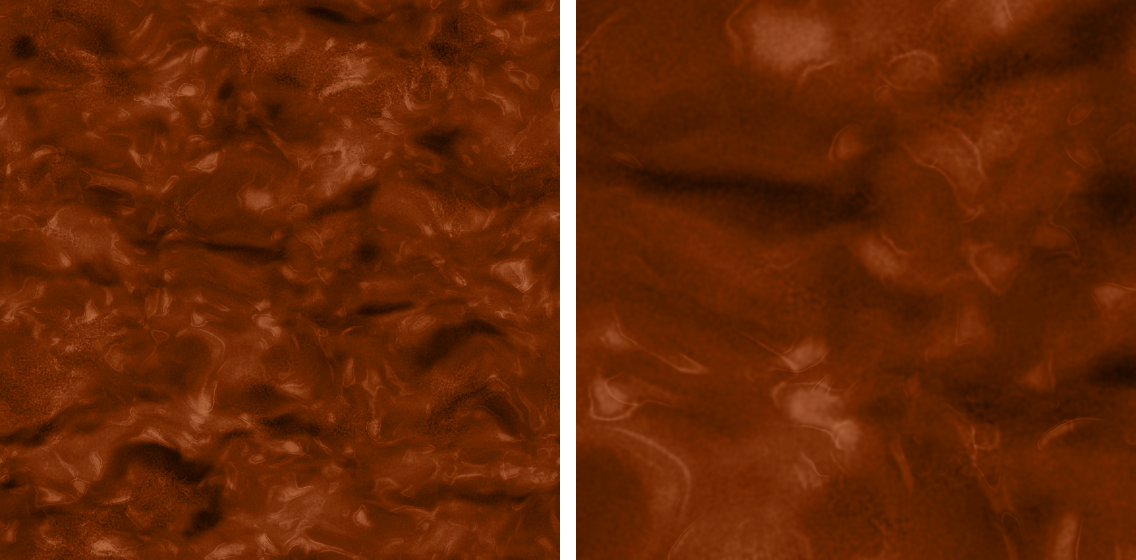
Left: the whole. Right: its middle third, enlarged.
Reproduce this texture procedurally as a three.js fragment shader.

```glsl
varying vec2 vUv;

const vec3 PIT    = vec3(0.07, 0.02, 0.00);
const vec3 SHADOW = vec3(0.20, 0.07, 0.00);
const vec3 UMBER  = vec3(0.29, 0.10, 0.00);
const vec3 BROWN  = vec3(0.36, 0.13, 0.00);
const vec3 RUST   = vec3(0.44, 0.15, 0.00);
const vec3 COPPER = vec3(0.50, 0.20, 0.04);
const vec3 SHEEN  = vec3(0.58, 0.28, 0.13);
const vec3 GLINT  = vec3(0.68, 0.38, 0.21);

vec2 hash22(vec2 p) {
  vec3 q = fract(p.xyx * vec3(0.1031, 0.1030, 0.0973));
  q += dot(q, q.yzx + 33.33);
  return fract((q.xx + q.yz) * q.zy);
}

float cornerSlope(vec2 cell, vec2 offset, vec2 f, vec2 period, float seed) {
  vec2 slope = hash22(mod(cell + offset, period) + seed) * 2.0 - 1.0;
  return dot(slope, f - offset);
}

// Gradient noise that wraps after a whole number of cells
float noise(vec2 uv, vec2 period, float seed) {
  vec2 p = uv * period;
  vec2 cell = floor(p);
  vec2 f = p - cell;
  vec2 w = f * f * f * (f * (f * 6.0 - 15.0) + 10.0);
  float a = cornerSlope(cell, vec2(0.0, 0.0), f, period, seed);
  float b = cornerSlope(cell, vec2(1.0, 0.0), f, period, seed);
  float c = cornerSlope(cell, vec2(0.0, 1.0), f, period, seed);
  float d = cornerSlope(cell, vec2(1.0, 1.0), f, period, seed);
  return mix(mix(a, b, w.x), mix(c, d, w.x), w.y);
}

float fbm(vec2 uv, vec2 period, float gain, float seed) {
  float sum = 0.0;
  float amplitude = 1.0;
  for (int i = 0; i < 5; i++) {
    sum += amplitude * noise(uv, period, seed + float(i) * 17.0);
    period *= 2.0;
    amplitude *= gain;
  }
  return sum;
}

vec2 warp(vec2 uv, vec2 period, float amount, float seed) {
  return uv + amount * vec2(fbm(uv, period, 0.35, seed),
                            fbm(uv, period, 0.35, seed + 131.0));
}

// Thin crest along one level of a noise field
float crest(float field, float level, float width) {
  float d = (field - level) / width;
  return exp(-d * d);
}

// Glossy folds: small bright bodies with short broken rims
float folds(vec2 uv, vec2 period, float seed) {
  float field = noise(uv, period, seed);
  float breakup = smoothstep(0.0, 0.24, noise(uv, floor(period * 0.8), seed + 53.0));
  float body = smoothstep(0.10, 0.36, field);
  float rim = crest(field, 0.12, 0.04) * breakup;
  return 2.0 * body * (0.25 + breakup) + 1.7 * rim;
}

vec3 ramp(float tone) {
  vec3 color = mix(PIT, SHADOW, clamp(tone * 0.6 + 1.0, 0.0, 1.0));
  color = mix(color, UMBER, clamp(tone, 0.0, 1.0));
  color = mix(color, BROWN, clamp(tone - 1.0, 0.0, 1.0));
  color = mix(color, RUST, clamp(tone - 2.0, 0.0, 1.0));
  color = mix(color, COPPER, clamp(tone - 3.0, 0.0, 1.0));
  color = mix(color, SHEEN, clamp(tone - 4.0, 0.0, 1.0));
  return mix(color, GLINT, clamp((tone - 5.0) * 0.6, 0.0, 1.0));
}

void main() {
  vec2 bent = warp(vUv, vec2(5.0, 6.0), 0.07, 11.0);
  vec2 crinkled = warp(bent, vec2(20.0, 22.0), 0.018, 37.0);

  // Broad mottling, drawn out sideways
  float tone = 2.35 + 3.1 * fbm(bent, vec2(4.0, 7.0), 0.6, 71.0);
  tone += 1.6 * noise(crinkled, vec2(14.0, 26.0), 97.0);

  // Dark hollows
  float hollow = noise(bent, vec2(7.0, 15.0), 211.0)
               + 0.35 * noise(crinkled, vec2(19.0, 32.0), 223.0);
  tone -= 2.6 * smoothstep(0.12, 0.50, hollow);

  // Folds of three sizes, fading inside the hollows
  float lit = 1.0 - 0.8 * smoothstep(0.05, 0.35, hollow);
  float shine = 0.8 * folds(crinkled, vec2(15.0, 20.0), 307.0)
              + folds(crinkled, vec2(26.0, 30.0), 401.0)
              + 0.7 * folds(crinkled, vec2(42.0, 38.0), 443.0);
  tone += lit * shine;

  // Fine grain, stronger in scattered dusty areas
  float dusty = smoothstep(0.08, 0.40, fbm(vUv, vec2(4.0, 5.0), 0.6, 503.0));
  float grain = noise(vUv, vec2(290.0), 601.0) + 0.6 * noise(vUv, vec2(170.0), 809.0);
  tone += grain * mix(0.7, 2.2, dusty);

  gl_FragColor = vec4(ramp(tone), 1.0);
}
```
